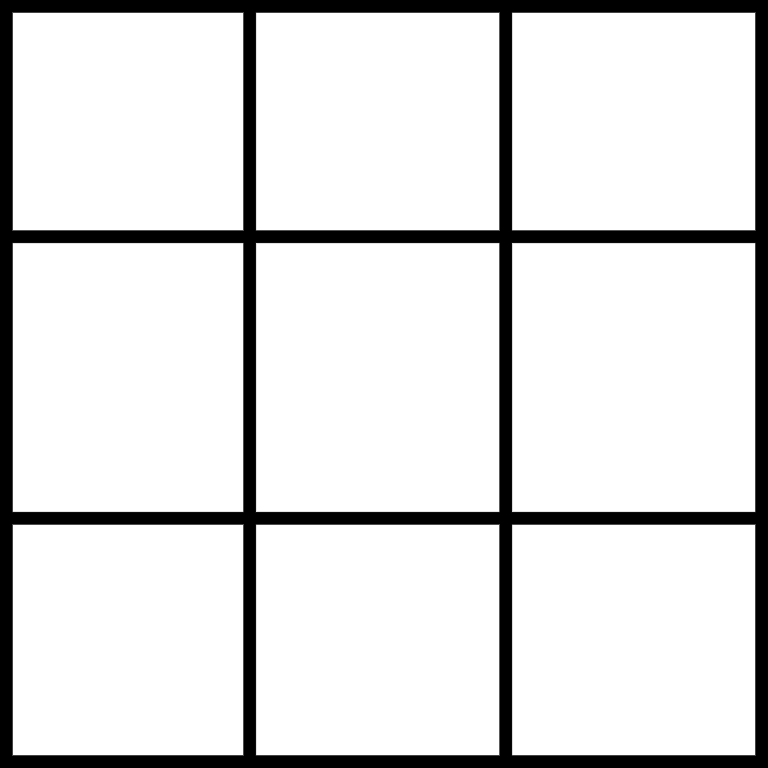
Write a three.js fragment shader that draws this pattern.

```glsl
// Three by three white panes in a black lattice with a full outer frame.
// Each axis holds four bars of equal width at slightly uneven spacing;
// the distance to the nearest bar gives a softly smoothed black line.
varying vec2 vUv;

// Distance to the nearest of four bar centres: frame, two inner bars, frame
float barDistance(float p, float inner1, float inner2) {
  float frame = min(abs(p - 0.0083), abs(p - 0.9917));
  float inner = min(abs(p - inner1), abs(p - inner2));
  return min(frame, inner);
}

void main() {
  // The left column is a little narrow, the middle row a little tall
  float columns = barDistance(vUv.x, 0.3251, 0.6585);
  float rows = barDistance(vUv.y, 0.3251, 0.6918);

  // Signed distance to the bar edge; the strip outside the frame stays black
  float edge = min(columns, rows) - 0.0083;
  vec2 border = min(vUv, 1.0 - vUv);
  float pane = smoothstep(-0.001, 0.001, edge) * step(0.0083, min(border.x, border.y));

  gl_FragColor = vec4(mix(vec3(0.0), vec3(1.0), pane), 1.0);
}
```
